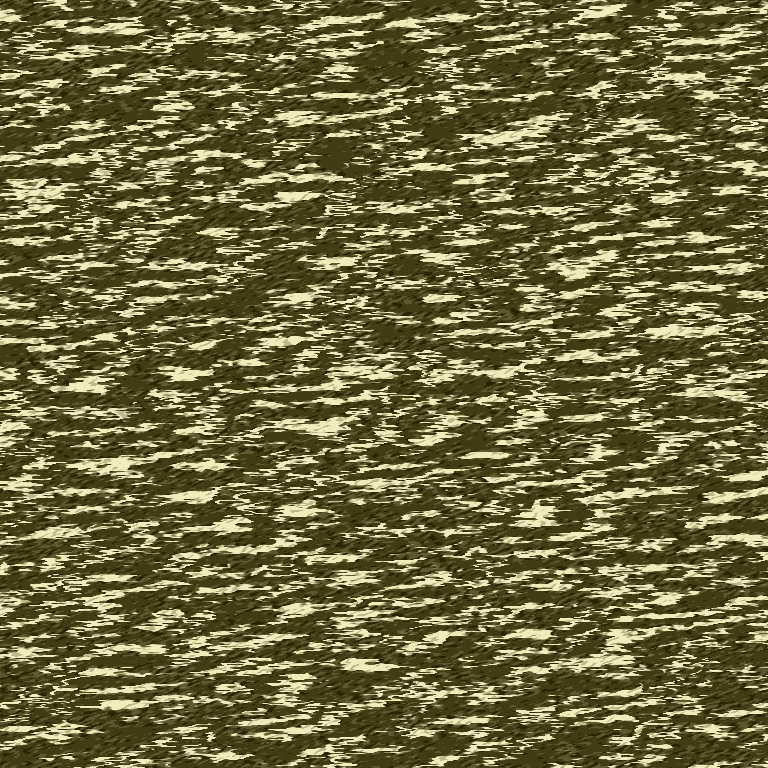
Reproduce this texture procedurally as a three.js fragment shader.

```glsl
// Ragged cream dashes gathered in slanting bands over a dark olive ground.
varying vec2 vUv;

#define BAND_COUNT 33.0
#define BAND_SLOPE 0.33
#define BAND_DRIFT 2.2
#define DASH_CELLS vec2(19.0, 92.0)
#define DASH_SLOPE 0.25
#define GRAIN_CELLS vec2(62.0, 260.0)
#define GRAIN_SLOPE 0.40
#define FRAY 0.010
#define LIGHT_LEVEL 0.74
#define LIGHT_SOFTNESS 0.25
#define OLIVE_LEVEL 0.32
#define DARK_LEVEL 0.86

const vec3 DARK = vec3(0.165, 0.135, 0.01);
const vec3 GROUND = vec3(0.255, 0.235, 0.075);
const vec3 OLIVE = vec3(0.36, 0.35, 0.18);
const vec3 TAN = vec3(0.74, 0.72, 0.54);
const vec3 CREAM = vec3(0.94, 0.93, 0.74);

// Random unit gradient for a lattice corner
vec2 cornerGradient(vec2 cell) {
  vec3 q = fract(cell.xyx * vec3(0.1031, 0.1030, 0.0973));
  q += dot(q, q.yzx + 33.33);
  float angle = 6.28318 * fract((q.x + q.y) * q.z);
  return vec2(cos(angle), sin(angle));
}

// Gradient noise scaled to a standard deviation near one
float gradientNoise(vec2 p) {
  vec2 cell = floor(p);
  vec2 f = p - cell;
  vec2 w = f * f * f * (f * (f * 6.0 - 15.0) + 10.0);
  vec2 e = vec2(1.0, 0.0);
  float a = dot(cornerGradient(cell), f);
  float b = dot(cornerGradient(cell + e.xy), f - e.xy);
  float c = dot(cornerGradient(cell + e.yx), f - e.yx);
  float d = dot(cornerGradient(cell + e.xx), f - e.xx);
  return 4.7 * mix(mix(a, b, w.x), mix(c, d, w.x), w.y);
}

// Noise stretched along a slant; leaning columns hide the lattice
float slantedNoise(vec2 p, float slope, vec2 cells, float seed) {
  return gradientNoise(vec2(p.x + p.y, p.y - slope * p.x) * cells + seed);
}

// Evenly spaced slanting waves whose phase drifts, deviation near one
float driftingBands(vec2 p) {
  float drift = BAND_DRIFT * slantedNoise(p, BAND_SLOPE, vec2(7.0, 16.0), 80.0);
  return 1.414 * sin(6.28318 * BAND_COUNT * (p.y - BAND_SLOPE * p.x) + drift);
}

void main() {
  // Fine sideways fraying gives the slanting edges level teeth
  vec2 p = vUv;
  float fray = gradientNoise(p * vec2(36.0, 270.0) + 130.0);
  vec2 frayed = p + vec2(FRAY * fray, 0.0);

  // Height: bands broken into dashes and roughened by speckle
  float band = driftingBands(frayed);
  float dash = slantedNoise(frayed, DASH_SLOPE, DASH_CELLS, 210.0);
  float grain = slantedNoise(p, GRAIN_SLOPE, GRAIN_CELLS, 320.0);
  float speckle = slantedNoise(p, 0.08, GRAIN_CELLS, 570.0);
  float height = 0.72 * band + 0.66 * dash + 0.27 * speckle;

  // Thin olive and dark strokes beside the dashes, calm ground between
  float olive = smoothstep(-0.25, 0.25, grain + 1.1 * height - OLIVE_LEVEL);
  float dark = smoothstep(-0.25, 0.25, 0.8 * height - grain - DARK_LEVEL);
  vec3 color = mix(GROUND, OLIVE, olive);
  color = mix(color, DARK, dark);

  // Cream dashes, mottled with tan
  vec3 lightColor = mix(CREAM, TAN, smoothstep(0.6, 1.2, grain));
  float light = smoothstep(LIGHT_LEVEL - LIGHT_SOFTNESS,
                           LIGHT_LEVEL + LIGHT_SOFTNESS, height);
  color = mix(color, lightColor, light);

  gl_FragColor = vec4(color, 1.0);
}
```
